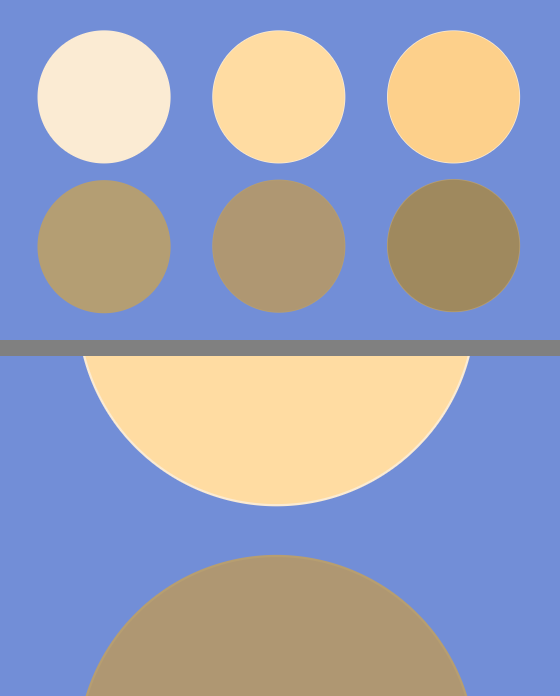
Top, the full canvas; bottom, a detail of the centre.
Give the GLSL for this background, as a WebGL 1 fragment shader.

```glsl
precision highp float;
// Six flat swatch discs, three across and two down, with hairline rims on blue.

uniform vec2 u_resolution;

// Lengths are fractions of the canvas height.
const vec2 GRID_CENTER = vec2(-0.0035, -0.0045); // offset from canvas center
const vec2 SPACING = vec2(0.5140, 0.4390);
const float RADIUS = 0.1957;
const float RIM_WIDTH = 0.0022;
const float BOTTOM_RISE = 0.0016; // lower row climbs slightly per column

const vec3 BLUE = vec3(0.447, 0.557, 0.843);
const vec3 CREAM = vec3(0.984, 0.922, 0.827);
const vec3 PEACH = vec3(1.000, 0.863, 0.635);
const vec3 APRICOT = vec3(0.992, 0.816, 0.545);
const vec3 KHAKI = vec3(0.706, 0.620, 0.451);
const vec3 TAUPE = vec3(0.686, 0.592, 0.447);
const vec3 UMBER = vec3(0.624, 0.537, 0.369);
const vec3 TAN_RIM = vec3(0.716, 0.620, 0.440);

// Picks one of three colors by column index 0, 1, 2.
vec3 pick(float column, vec3 a, vec3 b, vec3 c) {
  return mix(mix(a, b, step(0.5, column)), c, step(1.5, column));
}

// Fill color of a disc; row 1 is the upper row.
vec3 discColor(vec2 cell) {
  vec3 lower = pick(cell.x, KHAKI, TAUPE, UMBER);
  vec3 upper = pick(cell.x, CREAM, PEACH, APRICOT);
  return mix(lower, upper, cell.y);
}

// Antialiased coverage of a signed distance.
float coverage(float dist, float pixel) {
  return clamp(0.5 - dist / pixel, 0.0, 1.0);
}

// Nearest cell of the 3 by 2 grid.
vec2 nearestCell(vec2 p) {
  vec2 cell = floor(p / SPACING + vec2(1.5, 1.0));
  return clamp(cell, vec2(0.0), vec2(2.0, 1.0));
}

// Center of a disc, including the drift of the lower row.
vec2 discCenter(vec2 cell) {
  vec2 center = (cell - vec2(1.0, 0.5)) * SPACING;
  center.y += (cell.x - 1.0) * BOTTOM_RISE * (1.0 - cell.y);
  return center;
}

void main() {
  float pixel = 1.0 / u_resolution.y;
  vec2 p = (gl_FragCoord.xy - 0.5 * u_resolution) * pixel - GRID_CENTER;

  vec2 cell = nearestCell(p);
  float dist = length(p - discCenter(cell)) - RADIUS;

  // Rim first, then the fill inset by the rim width.
  vec3 rim = mix(TAN_RIM, CREAM, cell.y);
  vec3 color = mix(BLUE, rim, coverage(dist, pixel));
  color = mix(color, discColor(cell), coverage(dist + RIM_WIDTH, pixel));

  gl_FragColor = vec4(color, 1.0);
}
```
